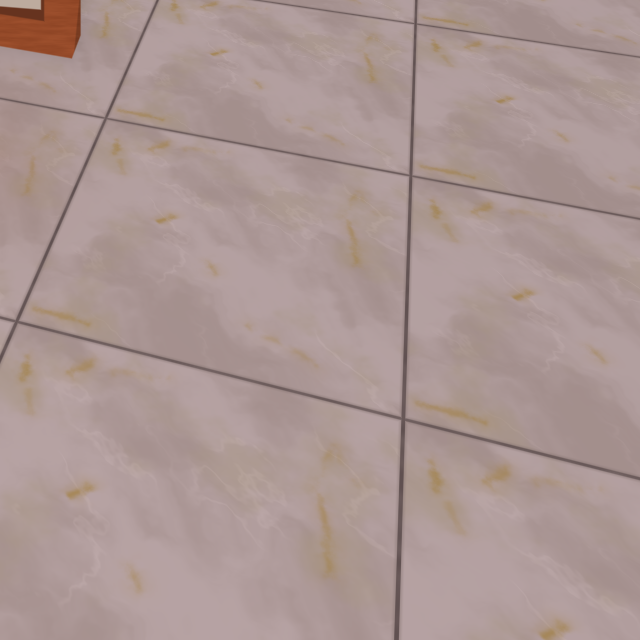
Write a Shadertoy shader that draws this texture.

```glsl
// Marbled floor tiles in perspective with dark grout, ochre veins and a wooden furniture corner.

float hash(vec2 p) {
    return fract(sin(dot(p, vec2(127.1, 311.7))) * 43758.5453);
}

float noise(vec2 p) {
    vec2 i = floor(p), f = fract(p);
    f = f * f * (3.0 - 2.0 * f);
    return mix(mix(hash(i), hash(i + vec2(1, 0)), f.x),
               mix(hash(i + vec2(0, 1)), hash(i + vec2(1, 1)), f.x), f.y);
}

float fbm(vec2 p) {
    float sum = 0.0, amp = 0.5;
    for (int i = 0; i < 5; i++) {
        sum += amp * noise(p);
        p = mat2(1.6, 1.2, -1.2, 1.6) * p + 7.3;
        amp *= 0.5;
    }
    return sum;
}

float segment(vec2 p, vec2 a, vec2 b) {
    vec2 ab = b - a;
    return length(p - a - ab * clamp(dot(p - a, ab) / dot(ab, ab), 0.0, 1.0));
}

// Vein strokes inside one tile: start and end
const vec4 strokes[11] = vec4[11](
    vec4(.06, .12, .085, .165), vec4(.11, .21, .13, .27), vec4(.19, .125, .23, .085),
    vec4(.30, .085, .42, .06), vec4(.28, .475, .32, .44), vec4(.455, .615, .485, .64),
    vec4(.835, .147, .815, .27), vec4(.815, .27, .865, .48), vec4(.84, .13, .91, .22),
    vec4(.04, .94, .19, .945), vec4(.60, .81, .78, .90));
const float strengths[11] = float[11](1.0, .45, .8, .4, 1.0, .7, .55, .75, .4, .8, .45);

float veins(vec2 p) {
    vec2 warped = p + 0.05 * (vec2(fbm(p * 16.0), fbm(p * 16.0 + 40.0)) - 0.48);
    float stain = 0.0;
    for (int i = 0; i < 11; i++) {
        float d = segment(warped, strokes[i].xy, strokes[i].zw);
        float core = exp(-d * d / 0.00012), halo = exp(-d * d / 0.0012);
        stain = max(stain, strengths[i] * (0.7 * core + 0.3 * halo));
    }
    return stain * smoothstep(0.2, 0.65, fbm(p * 24.0 + 3.0));
}

vec3 marble(vec2 p) {
    // Soft clouds stretched along the diagonal
    vec2 flow = mat2(0.8, -0.6, 0.6, 0.8) * p;
    float cloud = fbm(flow * vec2(4.0, 7.0) + 1.5 * fbm(p * 5.0));
    vec3 color = mix(vec3(.642, .562, .553), vec3(.705, .628, .63), smoothstep(0.2, 0.65, cloud));
    color = mix(color, vec3(.65, .58, .51), 0.5 * smoothstep(0.52, 0.75, fbm(flow * 6.0 + 17.0)));

    // Fine pale wisps
    float wisp = abs(fbm(flow * vec2(5.0, 9.0) + 31.0) - 0.5);
    color += 0.025 * smoothstep(0.035, 0.0, wisp) * smoothstep(0.4, 0.7, noise(p * 6.0));
    return mix(color, vec3(.63, .50, .27), 0.75 * veins(p));
}

void mainImage(out vec4 fragColor, in vec2 fragCoord) {
    vec2 uv = fragCoord / iResolution.xy;
    vec2 p = vec2(uv.x, 1.0 - uv.y);
    float px = 1.0 / iResolution.y;

    // Perspective: canvas to floor, one unit per tile
    mat3 floorToCanvas = mat3(.4258, .0681, -.0791, -.1449, .2108, -.2127, .1654, .1849, 1.0);
    vec3 q = inverse(floorToCanvas) * vec3(p, 1.0);
    vec2 grid = q.xy / q.z;
    vec2 aa = fwidth(grid);
    vec3 color = marble(fract(grid));

    // Light: warm glow beside the wood, mild falloff at the right
    color = mix(color, vec3(.62, .50, .46), 0.5 * exp(-10.0 * length((p - vec2(0, .24)) * vec2(1.3, 1))));
    color *= 1.0 + 0.02 * (0.5 - p.x) + 0.02 * (p.y - 0.5);

    // Grout: dark joint with a soft worn rim
    vec2 joint = abs(fract(grid + 0.5) - 0.5);
    vec2 rim = 1.0 - smoothstep(vec2(0.004), vec2(0.011) + aa, joint);
    vec2 line = 1.0 - smoothstep(vec2(0.0045) - aa * 0.7, vec2(0.0045) + aa * 0.7, joint);
    color = mix(color, vec3(.53, .46, .45), 0.45 * max(rim.x, rim.y));
    float wear = 0.8 + 0.2 * noise(grid * 30.0);
    color = mix(color, vec3(.37, .31, .31), wear * max(line.x, 0.85 * line.y));

    // Wooden corner: front face, shaded side and recessed opening
    float side = p.x - 0.126 + 0.38 * max(p.y - 0.055, 0.0);
    float wood = max(side, p.y - 0.072 - 0.172 * p.x);
    float shadow = exp(-max(wood, 0.0) * 60.0);
    color *= 1.0 - 0.08 * shadow;
    float grain = fbm(p * vec2(25.0, 180.0));
    vec3 woodColor = mix(vec3(.53, .25, .13), vec3(.64, .33, .19), grain);
    woodColor *= 1.0 - 0.2 * smoothstep(-px, px, p.x - 0.115 - 0.1 * (0.09 - p.y));
    float opening = max(p.x - 0.069, p.y - 0.022 - 0.16 * p.x);
    vec3 inside = mix(vec3(.74, .67, .62), vec3(.40, .20, .12),
                      smoothstep(-px, px, max(p.x - 0.064, p.y - 0.010 - 0.08 * p.x)));
    woodColor = mix(woodColor, inside, 1.0 - smoothstep(-px, px, opening));
    color = mix(color, woodColor, 1.0 - smoothstep(-px, px, wood));

    fragColor = vec4(color, 1.0);
}
```
